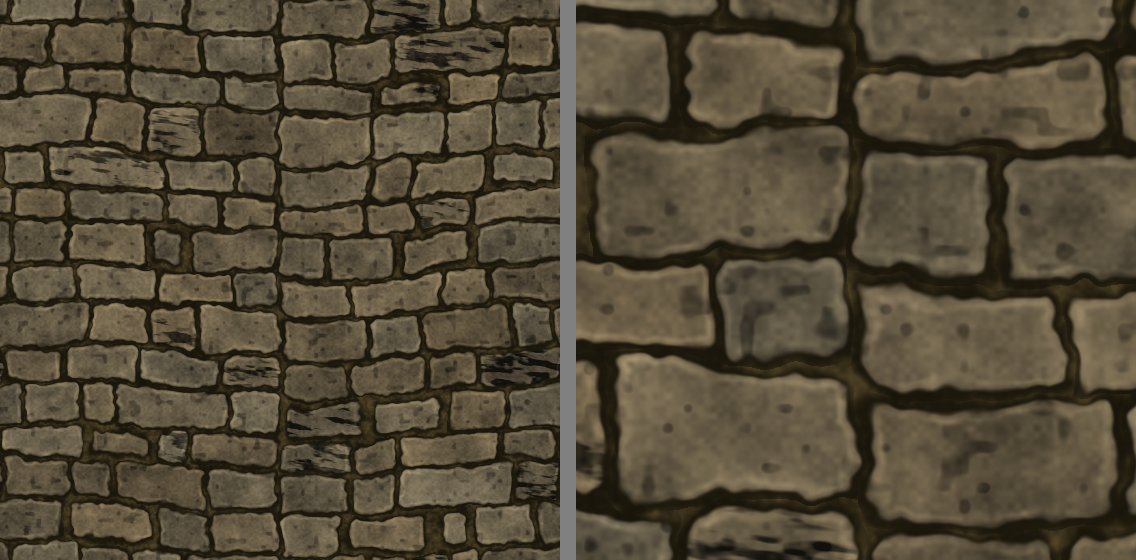
Left, the full canvas; right, a detail of the centre.
This texture is drawn by a Shadertoy shader. Its source:

```glsl
// Worn cobblestone paving: uneven courses of rounded blocks meeting at a seam.
// Jittered rows and columns give each stone a box distance, bent by noise;
// that distance shapes the pale rims, the dark joints and the earth between.

float hash(vec2 p) {
    return fract(sin(dot(p, vec2(127.1, 311.7))) * 43758.5453);
}

float noise(vec2 p) {
    vec2 i = floor(p), f = fract(p);
    f = f * f * (3.0 - 2.0 * f);
    return mix(mix(hash(i), hash(i + vec2(1, 0)), f.x),
               mix(hash(i + vec2(0, 1)), hash(i + vec2(1, 1)), f.x), f.y);
}

float fbm(vec2 p) {
    float sum = 0.0, amp = 0.533;
    for (int i = 0; i < 4; i++) {
        sum += amp * noise(p);
        p = mat2(1.6, 1.2, -1.2, 1.6) * p + 7.3;
        amp *= 0.5;
    }
    return sum;
}

// Same as fbm, but keeps its grain direction
float streaks(vec2 p) {
    return 0.55 * noise(p) + 0.3 * noise(p * 2.1 + 3.7) + 0.15 * noise(p * 4.3 + 9.1);
}

// Position of the i-th of n joints, shifted at random; joint 0 stays put
float joint(float i, float n, float seed, float jitter) {
    float k = mod(i, n);
    float shift = k < 0.5 ? 0.0 : jitter * (hash(vec2(k, seed)) - 0.5);
    return (i + shift) / n;
}

// Index of the jittered cell that holds v
float cellIndex(float v, float n, float seed, float jitter) {
    float i = floor(v * n);
    if (v < joint(i, n, seed, jitter)) return i - 1.0;
    if (v >= joint(i + 1.0, n, seed, jitter)) return i + 1.0;
    return i;
}

float roundBox(vec2 p, vec2 halfSize, float r) {
    vec2 q = abs(p) - halfSize + r;
    return length(max(q, 0.0)) + min(max(q.x, q.y), 0.0) - r;
}

void mainImage(out vec4 fragColor, in vec2 fragCoord) {
    vec2 uv = fragCoord / iResolution.xy;

    // Ragged outlines, from broad bends to small chips
    vec2 p = uv;
    p += 0.016 * (vec2(noise(uv * 11.0), noise(uv * 11.0 + 40.0)) - 0.5);
    p += 0.009 * (vec2(noise(uv * 38.0 + 9.0), noise(uv * 38.0 + 70.0)) - 0.5);
    p += 0.005 * (vec2(noise(uv * 110.0 + 5.0), noise(uv * 110.0 + 90.0)) - 0.5);

    // Courses climb away from the central seam and miss each other across it
    p.x = fract(p.x - 0.5);
    p.y -= 0.035 * smoothstep(0.0, 0.6, p.x) - 0.022 * smoothstep(0.55, 1.0, p.x);

    // Find the stone
    float row = cellIndex(p.y, 14.0, 3.0, 0.3);
    float seed = mod(row, 14.0) + 20.0;
    float col = cellIndex(p.x, 8.0, seed, 0.75);
    vec2 lo = vec2(joint(col, 8.0, seed, 0.75), joint(row, 14.0, 3.0, 0.3));
    vec2 hi = vec2(joint(col + 1.0, 8.0, seed, 0.75), joint(row + 1.0, 14.0, 3.0, 0.3));
    vec2 id = vec2(col, seed);
    float tone = hash(id + 0.3), warmth = hash(id + 5.7), wear = hash(id + 11.1);

    // Distance to its outline, slightly tilted and inset
    vec2 q = p - 0.5 * (lo + hi);
    q.y += q.x * 0.09 * (hash(id + 17.9) - 0.5);
    vec2 inset = 0.0035 + 0.003 * vec2(hash(id + 23.0), hash(id + 29.0));
    inset += vec2(0.011, 0.007) * step(0.9, hash(id + 31.0));
    vec2 halfSize = 0.5 * (hi - lo) - inset;
    float d = roundBox(q, halfSize, 0.009);
    float below = smoothstep(-0.3, -1.0, q.y / halfSize.y);

    // Stone face: mottling, grain, pits and a pale worn rim
    float grain = noise(uv * 260.0);
    float value = 0.385 + 0.11 * (tone - 0.5);
    value += 0.24 * (fbm(uv * 24.0) - 0.5) + 0.10 * (fbm(uv * 95.0 + 8.0) - 0.5);
    value += 0.075 * (grain - 0.5);
    value -= 0.12 * smoothstep(0.74, 0.92, noise(uv * 85.0 + 31.0));
    float rim = exp(-pow((d + 0.0045) / 0.0028, 2.0));
    value += rim * (0.02 + 0.13 * noise(uv * 60.0 + 15.0));

    // Weathered stones split along dark layers
    float layers = streaks(vec2(uv.x * 28.0, uv.y * 95.0 + uv.x * 12.0));
    value -= 0.26 * step(0.86, wear) * smoothstep(0.5, 0.68, layers);
    value -= 0.14 * below * smoothstep(-0.012, 0.0, d) * noise(uv * 75.0 + 50.0);
    vec3 tint = mix(vec3(1.0, 0.87, 0.645), vec3(1.0, 0.92, 0.73), warmth);
    vec3 stone = max(value, 0.07) * tint;

    // Joints: black beside the stones, brown earth where they open up
    float soil = fbm(uv * 55.0 + 60.0);
    float open = smoothstep(0.001, 0.010, d + 0.012 * (soil - 0.5) - 0.002 * below);
    vec3 earth = vec3(0.24, 0.20, 0.115) * (0.45 + 0.9 * soil + 0.4 * (grain - 0.5));
    vec3 ground = mix(vec3(0.085, 0.073, 0.033), earth, 0.2 + 0.8 * open);

    float cover = smoothstep(0.0016, -0.0018, d);
    fragColor = vec4(mix(ground, stone, cover), 1.0);
}
```
